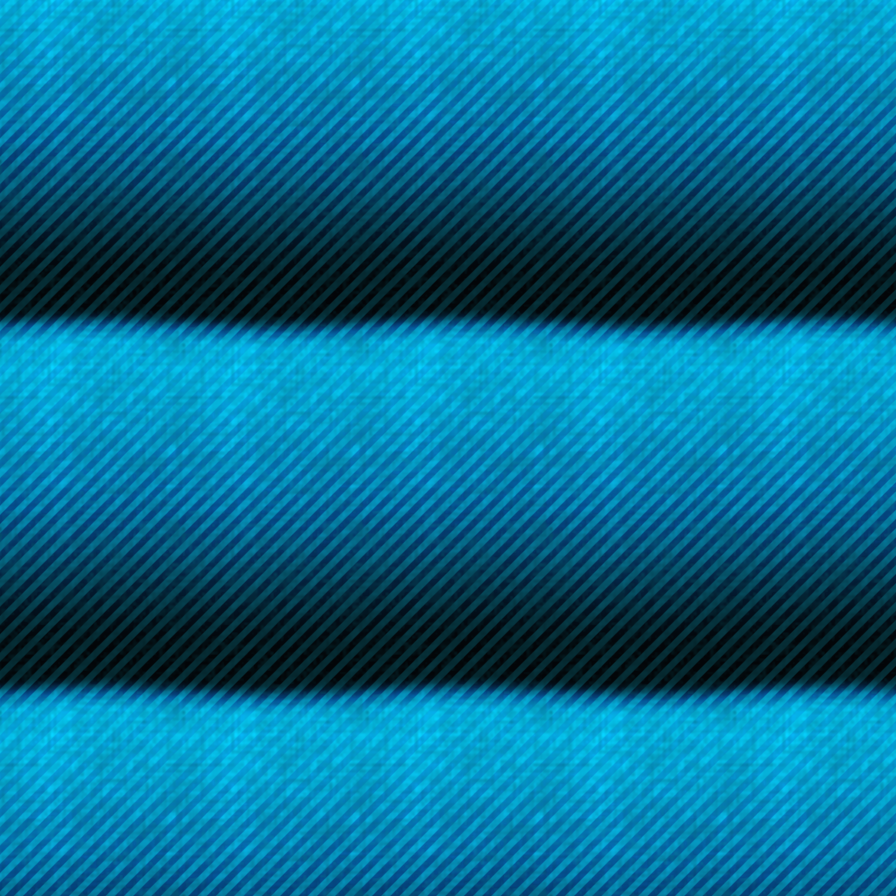
Write a three.js fragment shader that draws this pattern.

```glsl
// Blue pinstriped cloth in broad horizontal folds: each fold fades from cyan to
// near black, then turns sharply bright again. Diagonal stripes follow two colour
// ramps, worn by tiling noise, fine threads and faint vertical streaks.
varying vec2 vUv;

const float FOLD = 0.41;             // height of one fold
const float FOLD_TOP = 0.659;        // height at which a fold begins
const float STRIPES_PER_FOLD = 20.0;
const float WEAR_TILE = 0.205;       // size of one tile of wear
const float TAU = 6.2831853;

float hash(vec2 p) {
  vec3 q = fract(vec3(p.xyx) * 0.1031);
  q += dot(q, q.yzx + 33.33);
  return fract((q.x + q.y) * q.z);
}

// Value noise that repeats after the given number of cells
float tiledNoise(vec2 uv, vec2 cells) {
  vec2 p = uv * cells;
  vec2 i = floor(p);
  vec2 f = fract(p);
  f = f * f * (3.0 - 2.0 * f);
  vec2 a = mod(i, cells);
  vec2 b = mod(i + 1.0, cells);
  return mix(mix(hash(a), hash(vec2(b.x, a.y)), f.x),
             mix(hash(vec2(a.x, b.y)), hash(b), f.x), f.y);
}

// Shadow depth of a fold: 0 on the lit crest, 1 in the crease
float foldDepth(vec2 uv) {
  float wave = 0.004 * sin(TAU * uv.x / FOLD);
  float t = fract((FOLD_TOP + wave - uv.y) / FOLD);
  float crest = 1.0 - smoothstep(0.0, 0.13, t);
  float fall = clamp((t - 0.13) / 0.82, 0.0, 1.0);
  return max(crest, fall);
}

vec3 ramp(vec3 lit, vec3 middle, vec3 shade, float depth) {
  vec3 upper = mix(lit, middle, smoothstep(0.0, 0.62, depth));
  return mix(upper, shade, smoothstep(0.42, 1.0, depth));
}

// Coverage of the dark diagonal stripes
float stripeMask(vec2 uv, float blur) {
  float s = fract((uv.x - uv.y) * STRIPES_PER_FOLD / FOLD);
  float d = abs(s - 0.5);
  return 1.0 - smoothstep(0.25 - blur, 0.25 + blur, d);
}

void main() {
  vec2 tile = vUv / WEAR_TILE;
  float depth = foldDepth(vUv);

  // Wear: blotches, fine grain, woven threads and streaks
  float blotch = tiledNoise(tile, vec2(14.0)) - 0.5;
  float grain = tiledNoise(tile, vec2(56.0)) - 0.5;
  float threads = tiledNoise(tile, vec2(60.0, 7.0))
                + tiledNoise(tile + 0.37, vec2(7.0, 60.0)) - 1.0;
  float glow = pow(0.5 + 0.5 * cos(TAU * (tile.x - 0.33)), 6.0) - 0.2;

  // Two cloth colours, each shaded down the fold
  vec3 band = ramp(vec3(0.02, 0.71, 0.86), vec3(0.02, 0.54, 0.70),
                   vec3(0.02, 0.17, 0.20), depth);
  vec3 stripe = ramp(vec3(0.02, 0.61, 0.82), vec3(0.02, 0.28, 0.53),
                     vec3(0.01, 0.02, 0.03), depth);

  // Worn patches let the lighter cloth show through the stripes
  float cover = stripeMask(vUv, 0.07);
  cover *= clamp(0.86 + 0.45 * blotch + 0.55 * grain, 0.0, 1.0);
  vec3 color = mix(band, stripe, cover);

  color *= 1.0 + 0.10 * blotch + 0.12 * grain + 0.10 * threads + 0.05 * glow;
  gl_FragColor = vec4(color, 1.0);
}
```
